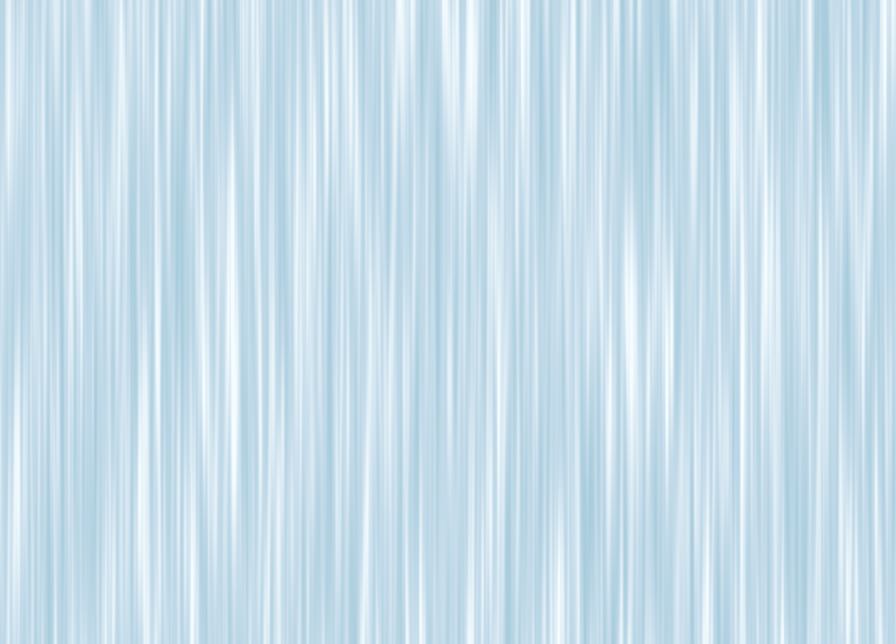
Give the GLSL for this texture, as a WebGL 2 fragment shader.

```glsl
#version 300 es
precision highp float;
// Soft vertical streaks in pale icy blue, like brushed fibre or falling water.
// Octaves of gradient noise, stretched along y with each column of cells
// shifted at random, are summed, normalised and sent through a colour ramp.

uniform vec2 u_resolution;
out vec4 fragColor;

#define OCTAVES 4
#define BASE_COLUMNS 28.0    // widest noise cells per canvas height
#define BASE_ROWS 1.5        // longest noise cells per canvas height
#define COLUMN_GROWTH 1.9
#define ROW_GROWTH 1.2
#define CONTRAST 1.0
#define DEEP_BLUE vec3(0.680, 0.812, 0.872)
#define MID_BLUE  vec3(0.775, 0.863, 0.919)
#define PALE_BLUE vec3(0.925, 0.967, 0.985)

const float TAU = 6.283185;
const float NOISE_DEVIATION = 0.23;  // typical spread of one noise octave

// Integer hash of a lattice cell, 0 to 1
float hash(ivec2 cell, int seed) {
    uvec2 q = uvec2(cell + 4096);
    uint h = q.x * 1597334673u ^ q.y * 3812015801u ^ uint(seed + 1) * 2798796415u;
    h = (h ^ (h >> 16)) * 2146121005u;
    h = (h ^ (h >> 15)) * 2221713035u;
    h ^= h >> 16;
    return float(h >> 8) / 16777216.0;
}

float fade(float t) {
    return t * t * t * (t * (t * 6.0 - 15.0) + 10.0);
}

// Dot product of a random unit gradient with the offset from its lattice point
float slope(ivec2 cell, vec2 offset, int seed) {
    float angle = TAU * hash(cell, seed);
    return dot(vec2(cos(angle), sin(angle)), offset);
}

// One lattice column, shifted along y so that streaks end at different heights
float columnNoise(int column, float dx, float y, int seed) {
    float shifted = y + 16.0 * hash(ivec2(column, 977), seed);
    int row = int(floor(shifted));
    float dy = fract(shifted);
    return mix(slope(ivec2(column, row), vec2(dx, dy), seed),
               slope(ivec2(column, row + 1), vec2(dx, dy - 1.0), seed),
               fade(dy));
}

// Gradient noise with staggered columns
float streakNoise(vec2 p, int seed) {
    int column = int(floor(p.x));
    float dx = fract(p.x);
    return mix(columnNoise(column, dx, p.y, seed),
               columnNoise(column + 1, dx - 1.0, p.y, seed),
               fade(dx));
}

void main() {
    vec2 uv = gl_FragCoord.xy / u_resolution.y;

    // Sum the octaves, the third being strongest
    vec2 frequency = vec2(BASE_COLUMNS, BASE_ROWS);
    float total = 0.0;
    float power = 0.0;
    for (int i = 0; i < OCTAVES; i++) {
        float weight = 1.0 - 0.25 * abs(float(i) - 2.0);
        // Fade out cells too narrow for the pixel grid
        weight *= 1.0 - smoothstep(0.35, 0.9, frequency.x / u_resolution.y);
        total += weight * streakNoise(uv * frequency + 0.37 * float(i), i);
        power += weight * weight;
        frequency *= vec2(COLUMN_GROWTH, ROW_GROWTH);
    }
    float tone = CONTRAST * total / (NOISE_DEVIATION * sqrt(max(power, 0.01)));

    // Ramp: deep blue at -2 deviations, mid blue at 0, pale blue at +2
    float level = clamp(0.5 * tone, -1.15, 1.2);
    vec3 color = level < 0.0 ? mix(MID_BLUE, DEEP_BLUE, -level)
                             : mix(MID_BLUE, PALE_BLUE, level);
    fragColor = vec4(min(color, 1.0), 1.0);
}
```
